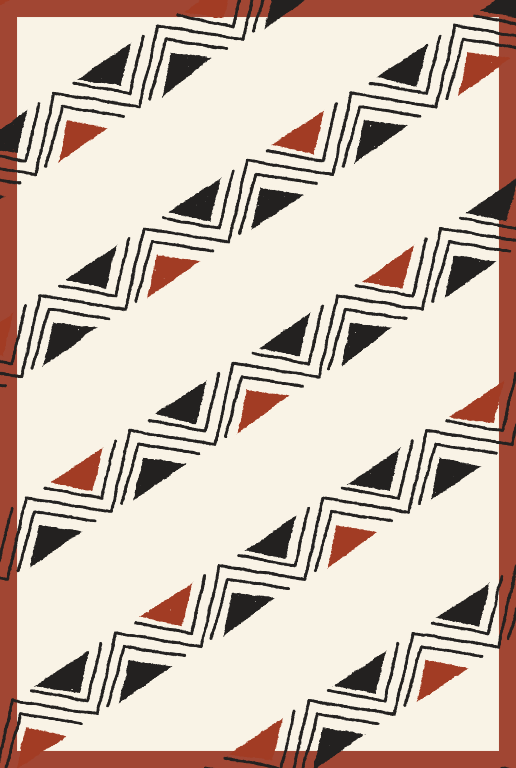
Write a Shadertoy shader that draws this pattern.

```glsl
// Lengths are in hundredths of the canvas height
const vec2 ORIGIN = vec2(30.4, 52.73);
const vec2 ALONG_BAND = vec2(13.5, 8.78);
const vec2 NEXT_BAND = vec2(11.68, -17.58);
const float FRAME_WIDTH = 2.22;
const float STROKE_RADIUS = 0.19;

const vec3 CREAM = vec3(0.976, 0.953, 0.902);
const vec3 FRAME_RED = vec3(0.63, 0.275, 0.2);
const vec3 INK_RED = vec3(0.635, 0.235, 0.14);
const vec3 INK_BLACK = vec3(0.137, 0.13, 0.127);

vec2 hash2(vec2 p) {
    p = vec2(dot(p, vec2(127.1, 311.7)), dot(p, vec2(269.5, 183.3)));
    return 2.0 * fract(sin(p) * 43758.55) - 1.0;
}

float gradientNoise(vec2 p) {
    vec2 i = floor(p), f = fract(p);
    vec2 u = f * f * (3.0 - 2.0 * f);
    vec2 e = vec2(1.0, 0.0);
    float low = mix(dot(hash2(i), f), dot(hash2(i + e), f - e), u.x);
    float high = mix(dot(hash2(i + e.yx), f - e.yx),
                     dot(hash2(i + e.xx), f - e.xx), u.x);
    return mix(low, high, u.y);
}

float segmentDistance(vec2 p, vec2 a, vec2 b) {
    vec2 ab = b - a;
    return length(p - a - ab * clamp(dot(p - a, ab) / dot(ab, ab), 0.0, 1.0));
}

float bentLine(vec2 p, vec2 a, vec2 corner, vec2 b) {
    return min(segmentDistance(p, a, corner), segmentDistance(p, corner, b));
}

float outsideEdge(vec2 p, vec2 a, vec2 b) {
    vec2 e = b - a;
    return dot(p - a, normalize(vec2(-e.y, e.x)));
}

// Vertices run clockwise
float triangleDistance(vec2 p, vec2 a, vec2 b, vec2 c) {
    return max(outsideEdge(p, a, b), max(outsideEdge(p, b, c), outsideEdge(p, c, a)));
}

float coverage(float d, float pixel) {
    return 1.0 - smoothstep(-0.6 * pixel, 0.6 * pixel, d);
}

// Main zigzag with a shorter bent line on each side
float zigzagStrokes(vec2 p) {
    float d = bentLine(p, vec2(0.0), vec2(11.11, -1.82), ALONG_BAND);
    d = min(d, bentLine(p, vec2(2.54, 1.3), vec2(9.83, -0.07), vec2(11.59, 7.42)));
    return min(d, bentLine(p, vec2(-1.04, -9.51), vec2(1.11, -1.78), vec2(8.98, -3.0)));
}

float upperTriangle(vec2 p, vec2 jitter) {
    return triangleDistance(p, vec2(3.15, 1.9) + jitter, vec2(10.0, 6.5),
                            vec2(8.65, 0.91) - 0.5 * jitter);
}

float lowerTriangle(vec2 p, vec2 jitter) {
    return triangleDistance(p, vec2(1.69, -3.52), vec2(7.16, -4.43) + jitter,
                            vec2(0.52, -9.11) - 0.5 * jitter);
}

vec3 drawMotif(vec3 color, vec2 p, vec2 cell, float rough, float wear, float pixel) {
    float turn = mod(cell.x, 3.0);
    vec3 upperInk = turn == 1.0 ? INK_RED : INK_BLACK;
    vec3 lowerInk = turn == 0.0 ? INK_RED : INK_BLACK;
    vec2 jitter = 0.25 * hash2(cell + 7.0);
    float upper = coverage(upperTriangle(p, jitter) + rough, pixel);
    float lower = coverage(lowerTriangle(p, jitter.yx) + rough, pixel);
    float stroke = coverage(zigzagStrokes(p) - STROKE_RADIUS + 0.6 * rough, pixel);
    color = mix(color, upperInk, upper * wear);
    color = mix(color, lowerInk, lower * wear);
    return mix(color, INK_BLACK, stroke);
}

void mainImage(out vec4 fragColor, in vec2 fragCoord) {
    float pixel = 100.0 / iResolution.y;
    vec2 p = fragCoord * pixel;
    vec2 size = iResolution.xy * pixel;

    // Frame around the cream field
    vec2 toEdge = min(p, size - p);
    float frame = coverage(min(toEdge.x, toEdge.y) - FRAME_WIDTH, pixel);
    vec3 color = mix(CREAM, FRAME_RED, frame);

    // Hand wobble, ragged edges and pinholes in the ink
    vec2 wobble = vec2(gradientNoise(p * 0.45), gradientNoise(p * 0.45 + 40.0));
    vec2 hand = p + 0.22 * wobble;
    float rough = 0.16 * gradientNoise(p * 2.1) + 0.12 * gradientNoise(p * 5.0 + 9.0);
    float wear = 1.0 - 0.8 * smoothstep(0.46, 0.6, gradientNoise(p * 2.6 + 23.0));

    // Slanted lattice: a motif reaches into the cell behind it
    mat2 lattice = mat2(ALONG_BAND, NEXT_BAND);
    vec2 home = floor(inverse(lattice) * (hand - ORIGIN) + vec2(0.0, 0.3));
    for (int k = 0; k < 2; k++) {
        vec2 cell = home + vec2(float(k), 0.0);
        vec2 local = hand - ORIGIN - lattice * cell;
        color = drawMotif(color, local, cell, rough, wear, pixel);
    }
    fragColor = vec4(color, 1.0);
}
```
